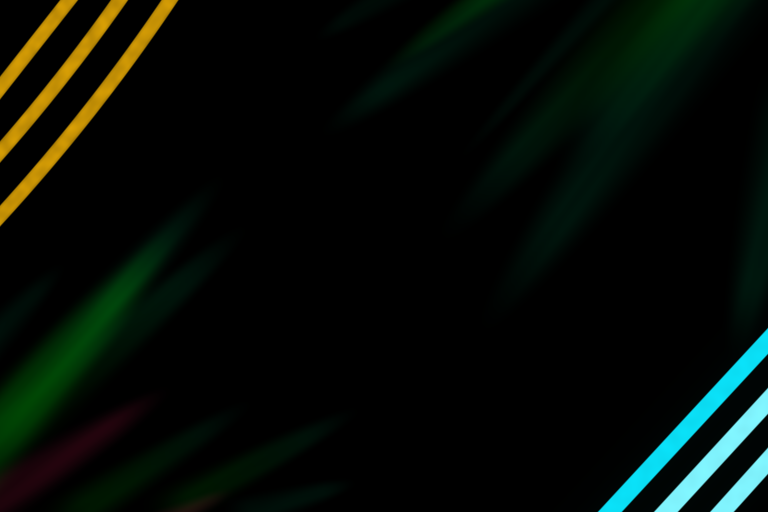
Give the GLSL for this background, as a Shadertoy shader.

```glsl
// Dark stage with amber tubes at upper left, cyan tubes at lower right,
// and soft green plumes. Tubes are bowed segment distances in a loop;
// plumes are tapered strokes streaked with gradient noise.

const vec3 AMBER = vec3(0.79, 0.58, 0.02);
const vec3 CYAN = vec3(0.04, 0.87, 0.96);
const vec3 ICE = vec3(0.50, 0.95, 0.99);
const vec3 LEAF = vec3(0.0, 0.16, 0.01);
const vec3 TEAL = vec3(0.0, 0.11, 0.065);
const vec3 PLUM = vec3(0.12, 0.015, 0.045);
const vec3 SPILL = vec3(0.0, 0.03, 0.025);

const int TUBES = 3;
const float AMBER_HALF = 0.0138;
const float CYAN_HALF = 0.0172;
const float AMBER_BOW = 0.010;
const float SPILL_REACH = 0.03;
const float STREAK_DEPTH = 0.35;

vec2 hashGradient(vec2 cell) {
    vec2 q = vec2(dot(cell, vec2(127.1, 311.7)), dot(cell, vec2(269.5, 183.3)));
    return 2.0 * fract(sin(q) * 43758.5) - 1.0;
}

float gradientNoise(vec2 p) {
    vec2 i = floor(p), f = fract(p);
    vec2 u = f * f * f * (f * (f * 6.0 - 15.0) + 10.0);
    vec2 e = vec2(1.0, 0.0);
    float low = mix(dot(hashGradient(i), f),
                    dot(hashGradient(i + e.xy), f - e.xy), u.x);
    float high = mix(dot(hashGradient(i + e.yx), f - e.yx),
                     dot(hashGradient(i + e.xx), f - e.xx), u.x);
    return mix(low, high, u.y);
}

// Coordinates along (0 to 1) and across the axis from a to b.
vec2 axisSpace(vec2 p, vec2 a, vec2 b) {
    vec2 axis = b - a;
    vec2 side = normalize(vec2(axis.y, -axis.x));
    return vec2(dot(p - a, axis) / dot(axis, axis), dot(p - a, side));
}

// Distance to the centre line of a slightly bowed tube.
float tubeDistance(vec2 q, float bow) {
    return abs(q.y - 4.0 * bow * q.x * (1.0 - q.x));
}

float tubeMask(float d, float halfWidth) {
    float pixel = 1.0 / iResolution.y;
    return 1.0 - smoothstep(halfWidth - pixel, halfWidth + pixel, d);
}

// Soft stroke that narrows and changes colour from root to tip.
vec3 plume(vec2 p, vec2 root, vec2 tip, float width, vec3 rootColor, vec3 tipColor) {
    vec2 q = axisSpace(p, root, tip);
    float t = clamp(q.x, 0.0, 1.0);
    float taper = width * sqrt(1.0 - t) + 0.004;
    float body = 1.0 - smoothstep(0.1, 1.0, abs(q.y) / taper);
    float ends = smoothstep(-0.1, 0.15, q.x) * (1.0 - smoothstep(0.68, 1.0, q.x));
    float streak = 1.0 + STREAK_DEPTH * gradientNoise(vec2(q.x * 2.0, q.y * 38.0) + root * 17.0);
    return mix(rootColor, tipColor, smoothstep(0.2, 0.9, t)) * body * ends * streak;
}

vec3 plumes(vec2 p) {
    // Lower left fan
    vec3 c = plume(p, vec2(-0.12, 0.02), vec2(0.36, 0.57), 0.095, LEAF, LEAF);
    c += plume(p, vec2(-0.06, 0.10), vec2(0.445, 0.665), 0.085, LEAF * 0.4, TEAL);
    c += plume(p, vec2(0.0, 0.13), vec2(0.49, 0.565), 0.070, LEAF * 0.4, TEAL * 0.9);
    c += plume(p, vec2(-0.08, 0.27), vec2(0.13, 0.49), 0.050, TEAL * 0.5, TEAL * 0.4);
    c += plume(p, vec2(-0.08, -0.02), vec2(0.34, 0.245), 0.065, PLUM, PLUM);
    c += plume(p, vec2(0.12, -0.02), vec2(0.50, 0.22), 0.055, LEAF * 0.55, TEAL * 0.5);
    c += plume(p, vec2(0.32, 0.0), vec2(0.71, 0.205), 0.050, LEAF * 0.5, TEAL * 0.6);
    c += plume(p, vec2(0.30, -0.03), vec2(0.46, 0.045), 0.030, PLUM, PLUM * 0.5);
    c += plume(p, vec2(0.46, -0.01), vec2(0.70, 0.06), 0.040, TEAL * 0.5, TEAL * 0.6);
    // Upper middle
    c += plume(p, vec2(1.08, 1.07), vec2(0.62, 0.73), 0.075, TEAL * 0.5, TEAL * 0.8);
    c += plume(p, vec2(1.05, 1.08), vec2(0.74, 0.86), 0.045, LEAF * 0.8, LEAF * 0.4);
    c += plume(p, vec2(0.82, 1.05), vec2(0.61, 0.92), 0.040, TEAL * 0.4, TEAL * 0.35);
    // Upper right fan
    c += plume(p, vec2(1.22, 1.05), vec2(0.89, 0.68), 0.030, TEAL * 0.4, TEAL * 0.3);
    c += plume(p, vec2(1.40, 1.12), vec2(0.85, 0.52), 0.100, LEAF * 0.5, TEAL * 0.7);
    c += plume(p, vec2(1.50, 1.13), vec2(0.93, 0.34), 0.120, TEAL * 0.55, TEAL * 0.75);
    c += plume(p, vec2(1.46, 1.12), vec2(1.08, 0.66), 0.110, LEAF * 0.6, TEAL * 0.4);
    // Right edge
    c += plume(p, vec2(1.57, 0.82), vec2(1.43, 0.29), 0.100, TEAL * 0.7, TEAL * 0.8);
    return c;
}

void mainImage(out vec4 fragColor, in vec2 fragCoord) {
    vec2 p = fragCoord / iResolution.y;
    vec3 color = plumes(p);

    for (int i = 0; i < TUBES; i++) {
        float k = float(i);

        // Amber tube with a mottled surface
        vec2 q = axisSpace(p, vec2(0.0, 0.828 - 0.125 * k), vec2(0.135 + 0.0985 * k, 1.0));
        float d = tubeDistance(q, AMBER_BOW * 0.5 * k);
        float mottle = 1.0 + 0.16 * gradientNoise(p * 42.0) - 0.12 * smoothstep(0.5, 1.0, d / AMBER_HALF);
        color = mix(color, AMBER * mottle, tubeMask(d, AMBER_HALF));

        // Cyan tube, paler toward the corner, with faint spill around it
        q = axisSpace(p, vec2(1.191 + 0.1095 * k, 0.0), vec2(1.5, 0.334 - 0.117 * k));
        d = tubeDistance(q, 0.0);
        vec3 glass = mix(CYAN, ICE, min(k, 1.0)) * (1.0 + 0.05 * gradientNoise(p * 36.0));
        color += SPILL * exp(-d / SPILL_REACH);
        color = mix(color, glass, tubeMask(d, CYAN_HALF));
    }
    fragColor = vec4(color, 1.0);
}
```
